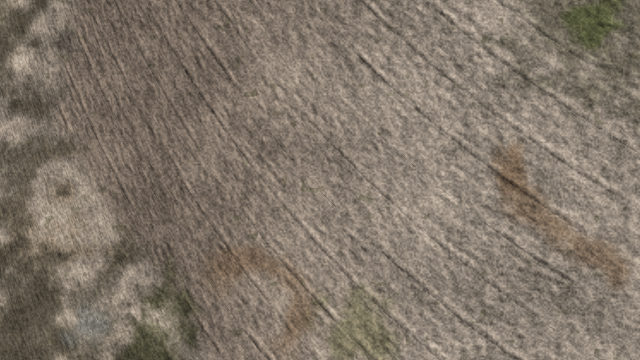
Reproduce this texture procedurally as a Shadertoy shader.

```glsl
// Aerial view of a dry stubble field with curving furrows, a worn track and scrub.
// Grain follows curved coordinates; lit relief, broad stains and fine speckle
// are layered from value noise over soft ground zones.

float hash(vec2 p) {
    vec3 q = fract(vec3(p.xyx) * 0.1031);
    q += dot(q, q.yzx + 33.33);
    return fract((q.x + q.y) * q.z);
}

float noise(vec2 p) {
    vec2 i = floor(p), f = fract(p);
    f = f * f * (3.0 - 2.0 * f);
    return mix(mix(hash(i), hash(i + vec2(1, 0)), f.x),
               mix(hash(i + vec2(0, 1)), hash(i + vec2(1, 1)), f.x), f.y);
}

float fbm(vec2 p) {
    float sum = 0.0, amp = 0.5;
    for (int i = 0; i < 5; i++) {
        sum += amp * noise(p);
        p = mat2(0.8, 0.6, -0.6, 0.8) * p * 2.03 + 17.3;
        amp *= 0.5;
    }
    return sum / 0.97;
}

// Soft elliptical stain with a ragged outline
float patchMask(vec2 p, vec2 center, vec2 radius, float ragged) {
    return 1.0 - smoothstep(0.35, 1.15, length((p - center) / radius) + ragged);
}

float segmentDistance(vec2 p, vec2 a, vec2 b) {
    vec2 d = b - a;
    return length(p - a - d * clamp(dot(p - a, d) / dot(d, d), 0.0, 1.0));
}

void mainImage(out vec4 fragColor, in vec2 fragCoord) {
    vec2 p = fragCoord / iResolution.y;
    p.x += 0.5 * (16.0 / 9.0 - iResolution.x / iResolution.y);

    float broad = fbm(p * 5.0 + 4.0) - 0.5;
    float rough = fbm(p * 17.0 + 30.0) - 0.5;
    float ragged = 1.6 * rough + broad;

    // Curved coordinates: x runs along the furrows, y across them
    vec2 row = vec2(p.x - 0.7 * p.y, p.y + 0.45 * p.x - 1.625 * exp(-1.6 * p.x));
    vec2 warp = 0.014 * vec2(noise(p * 33.0), noise(p * 33.0 + 50.0));
    vec2 clumpPos = (row + warp) * vec2(32.0, 54.0) + 90.0;

    // Field edge and the ground on its left
    float edge = 0.15 + max(0.65 * (0.68 - p.y), 0.2 * (p.y - 0.68));
    float field = smoothstep(-0.03, 0.03, p.x - edge + 0.09 * rough);

    // Base colours of field and track
    vec3 stubble = mix(vec3(0.465, 0.415, 0.37), vec3(0.565, 0.522, 0.475),
                       smoothstep(0.35, 1.35, p.x + 0.35 * broad));
    vec3 track = vec3(0.495, 0.455, 0.41) * (1.0 + 0.5 * rough);
    vec3 color = mix(track, stubble, field);

    // Sandy spots and dark scrub beside the track
    float sand = patchMask(p, vec2(0.16, 0.36), vec2(0.17, 0.22), 2.0 * ragged);
    color = mix(color, vec3(0.60, 0.53, 0.44), 0.55 * sand * (1.0 - field));
    float scrub = patchMask(p, vec2(0.10, 0.06), vec2(0.36, 0.30), ragged);
    scrub = max(scrub, patchMask(p, vec2(0.0, 0.92), vec2(0.12, 0.25), ragged));
    scrub = max(scrub, 0.6 * patchMask(p, vec2(0.02, 0.50), vec2(0.16, 0.2), 2.0 * ragged));
    scrub *= 1.0 - field;
    color = mix(color, vec3(0.325, 0.30, 0.25), 0.9 * scrub);
    float gravel = patchMask(p, vec2(0.245, 0.10), vec2(0.09, 0.085), ragged);
    color = mix(color, vec3(0.50, 0.49, 0.465), 0.85 * gravel);
    float grass = patchMask(p, vec2(0.43, 0.09), vec2(0.08, 0.11), 1.5 * ragged);
    color = mix(color, vec3(0.33, 0.33, 0.23), 0.6 * grass);

    // Rusty weeds and a green tint in the field
    float rust = patchMask(p, vec2(1.425, 0.53), vec2(0.05, 0.10), ragged);
    float band = segmentDistance(p, vec2(1.44, 0.44), vec2(1.74, 0.25));
    rust = max(rust, 0.8 * (1.0 - smoothstep(0.0, 0.06, band + 0.06 * ragged)));
    float arc = abs(length(p - vec2(0.70, 0.14)) - 0.13);
    arc = 1.0 - smoothstep(0.01, 0.065, arc + 0.05 * ragged);
    rust = max(rust, 0.75 * arc * smoothstep(-0.05, 0.1, p.x + p.y - 0.78));
    color = mix(color, vec3(0.43, 0.335, 0.245), 0.65 * rust);
    float tint = patchMask(p, vec2(0.98, 0.08), vec2(0.13, 0.13), ragged);
    color = mix(color, vec3(0.42, 0.41, 0.28), 0.5 * tint);

    // Overgrown upper right corner with one bush
    float corner = patchMask(p, vec2(1.72, 0.97), vec2(0.36, 0.26), ragged);
    color = mix(color, vec3(0.405, 0.385, 0.325), 0.75 * corner);
    float bush = patchMask(p, vec2(1.65, 0.94), vec2(0.06, 0.06), 1.5 * ragged);
    color = mix(color, vec3(0.35, 0.37, 0.23), 0.8 * bush);

    // Lit clumps, matted straw and fine speckle
    float relief = noise(clumpPos) - noise(clumpPos + vec2(0.25, 0.85));
    float straw = noise(row * vec2(75.0, 125.0) + 11.0) - 0.5;
    float speckle = noise(p * 210.0) - 0.5;
    float detail = 0.26 * relief * mix(0.5, 1.0, field) + 0.27 * straw + 0.30 * speckle;
    detail += 0.35 * broad + 0.40 * rough * mix(1.5, 0.6, field);

    // Furrows: dark groove with a pale ridge, fading along their length
    float across = mod(row.y + 0.004 * noise(p * 25.0), 0.16) - 0.005;
    float strength = field * smoothstep(0.3, 0.65, noise(vec2(row.x * 4.0, floor(row.y / 0.16))));
    float groove = exp(-pow(across / 0.008, 2.0));
    float ridge = exp(-pow((across - 0.019) / 0.009, 2.0));
    detail += strength * (0.15 * ridge - 0.22 * groove);
    detail += 0.10 * field * (noise(vec2(row.x * 3.0, row.y * 45.0)) - 0.5);

    // Sparse dark tufts
    float tufts = smoothstep(0.86, 0.95, noise(p * 38.0 + 70.0));
    color = mix(color, vec3(0.31, 0.30, 0.22), 0.4 * tufts);

    fragColor = vec4(clamp(color * (1.0 + detail), 0.0, 1.0), 1.0);
}
```
